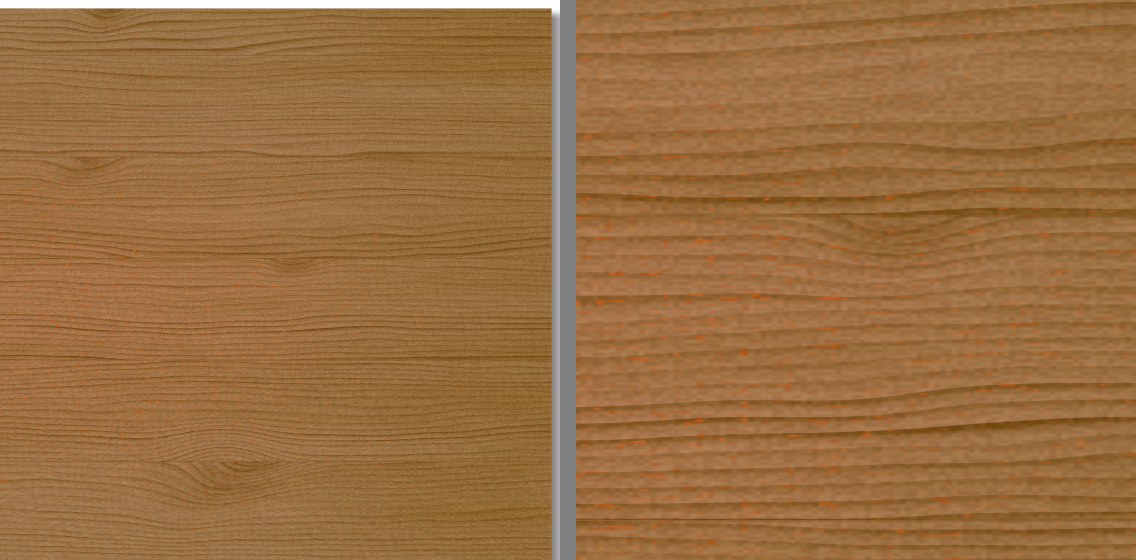
Left, the full canvas; right, a detail of the centre.
This texture is drawn by a Shadertoy shader. Its source:

```glsl
const float PLANK_HEIGHT = 0.1813;
const float PLANK_OFFSET = 0.0055;
const vec2 BOARD_SIZE = vec2(0.985, 0.985);

const vec3 TAN = vec3(0.615, 0.472, 0.305);
const vec3 WARM = vec3(0.665, 0.462, 0.300);
const vec3 OLIVE = vec3(0.560, 0.405, 0.180);
const vec3 LATEWOOD = vec3(0.440, 0.275, 0.050);
const vec3 ORANGE = vec3(0.800, 0.350, 0.090);

// Knots: centre, half width, bend (positive arcs hang down, negative rise)
const vec4 KNOTS[5] = vec4[5](
    vec4(0.20, 0.985, 0.045, 0.030),
    vec4(0.17, 0.720, 0.055, 0.034),
    vec4(0.53, 0.539, 0.045, 0.022),
    vec4(0.45, 0.176, 0.095, 0.060),
    vec4(0.40, 0.176, 0.090, -0.042));

float hash(vec2 p) {
    return fract(sin(dot(p, vec2(127.1, 311.7))) * 43758.5);
}

float noise(vec2 p) {
    vec2 cell = floor(p);
    vec2 f = fract(p);
    f = f * f * (3.0 - 2.0 * f);
    float low = mix(hash(cell), hash(cell + vec2(1.0, 0.0)), f.x);
    float high = mix(hash(cell + vec2(0.0, 1.0)), hash(cell + vec2(1.0)), f.x);
    return mix(low, high, f.y);
}

float plankIndex(float y) {
    return floor((y + PLANK_OFFSET) / PLANK_HEIGHT);
}

// Returns the vertical grain shift in x and the knot shading in y
vec2 knotField(vec2 p, float plank) {
    vec2 field = vec2(0.0);
    for (int i = 0; i < 5; i++) {
        vec4 knot = KNOTS[i];
        if (plankIndex(knot.y - 0.02 * sign(knot.w)) != plank) continue;
        vec2 d = p - knot.xy;
        d.x -= 18.0 * max(knot.w, 0.0) * d.y;
        d /= vec2(knot.z, 1.6 * abs(knot.w));
        float hump = exp(-dot(d, d));
        field += vec2(knot.w * hump, step(0.0, knot.w) * hump * hump);
    }
    return field;
}

// Slow darkening across each ring, ended by a crisp edge
float ringLine(float phase, float softness) {
    float f = fract(phase);
    float rise = 0.35 * smoothstep(0.15, 0.65, f) + 0.65 * smoothstep(0.55, 0.82, f);
    return rise * (1.0 - smoothstep(1.0 - softness, 1.0, f));
}

float grain(vec2 p, float plank, float shift) {
    float density = mix(74.0, 98.0, hash(vec2(plank, 4.0)));
    float y = p.y + shift;
    float rings = density * y + 37.0 * plank;
    rings += 2.8 * noise(vec2(plank * 7.0, y * 17.0));
    rings += 2.4 * noise(vec2(p.x * 3.0 + plank * 11.0, y * 9.0));
    rings += 0.55 * noise(vec2(p.x * 12.0, y * 40.0));
    float weight = mix(0.40, 1.15, hash(vec2(floor(rings), plank)));
    weight *= mix(0.55, 1.3, noise(vec2(p.x * 7.0, floor(rings) * 3.7)));
    float softness = clamp(1.2 * density / iResolution.y, 0.04, 0.25);
    return weight * ringLine(rings, softness);
}

vec3 wood(vec2 p) {
    float plank = plankIndex(p.y);
    float across = fract((p.y + PLANK_OFFSET) / PLANK_HEIGHT);
    vec2 knot = knotField(p, plank);

    // Broad colour drift over the board
    vec2 w = (p - vec2(0.10, 0.45)) / vec2(0.62, 0.30);
    float warmth = exp(-dot(w, w));
    float patches = noise(vec2(p.x * 2.5 + plank * 5.0, (p.y + knot.x) * 24.0));
    float olive = 0.55 * smoothstep(0.35, 1.0, p.x) + 0.7 * (patches - 0.5);
    vec3 color = mix(TAN, WARM, clamp(warmth * 1.15, 0.0, 1.0));
    color = mix(color, OLIVE, clamp(olive, 0.0, 0.85));

    // Growth rings, boldest low on each plank and in the central band
    float band = exp(-pow((p.y - 0.36) / 0.085, 2.0));
    float contrast = 0.46 + 0.26 * smoothstep(0.5, 0.0, across);
    contrast += band * mix(0.12, 0.40, p.x);
    float line = grain(p, plank, knot.x);
    color = mix(color, LATEWOOD, clamp(line * contrast, 0.0, 0.85));

    // Streaked shading inside the knots
    float streak = noise(vec2(p.x * 35.0, (p.y + knot.x) * 160.0));
    color = mix(color, LATEWOOD, knot.y * mix(0.15, 0.60, streak));

    // Thin orange flecks along the grain
    float fleck = noise(vec2(p.x * 150.0, (p.y + knot.x) * 560.0));
    float fleckMask = (0.20 + 0.80 * warmth) * (0.40 + line);
    color = mix(color, ORANGE, 0.75 * fleckMask * smoothstep(0.70, 0.92, fleck));

    // Fine fibres and pores
    color += 0.075 * (noise(p * vec2(290.0, 520.0) + 31.0) - 0.5);
    color += 0.030 * (noise(vec2(p.x * 25.0, (p.y + knot.x) * 380.0)) - 0.5);

    // Glue seams
    float seam = min(across, 1.0 - across) * PLANK_HEIGHT;
    return mix(color, LATEWOOD, 0.35 * (1.0 - smoothstep(0.0004, 0.0018, seam)));
}

// White surround with a drop shadow to the right
vec3 surround(vec2 p) {
    float tone = mix(0.53, 0.68, smoothstep(BOARD_SIZE.x, 1.0, p.x));
    float shadow = step(BOARD_SIZE.x - 0.002, p.x) * smoothstep(0.985, 0.965, p.y);
    return mix(vec3(1.0), vec3(tone, tone * 0.99, tone * 0.99), shadow);
}

void mainImage(out vec4 fragColor, in vec2 fragCoord) {
    vec2 uv = fragCoord / iResolution.xy;
    vec2 edge = (BOARD_SIZE - uv) * iResolution.xy + 0.5;
    float board = clamp(min(edge.x, edge.y), 0.0, 1.0);
    fragColor = vec4(mix(surround(uv), wood(uv), board), 1.0);
}
```
